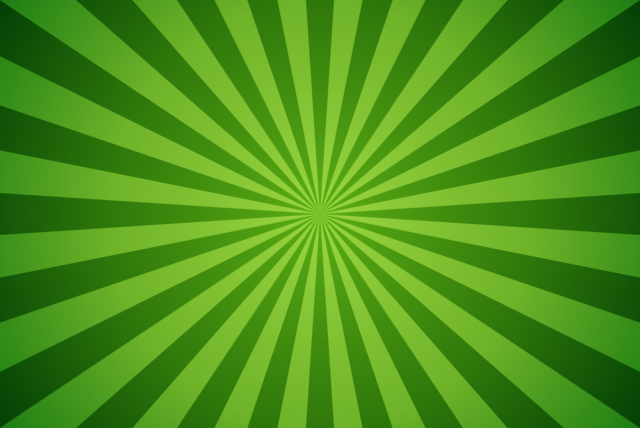
A WebGL 1 fragment shader for this background:

```glsl
precision highp float;

uniform vec2 u_resolution;

const float RAY_COUNT = 24.0;
const float EDGE_SOFTNESS = 0.002;
const float MID_RADIUS = 0.5;
const float RIM_RADIUS = 0.9;

const vec3 LIGHT_CORE = vec3(0.61, 0.84, 0.25);
const vec3 LIGHT_MID = vec3(0.43, 0.70, 0.16);
const vec3 LIGHT_RIM = vec3(0.11, 0.49, 0.07);
const vec3 DARK_CORE = vec3(0.36, 0.68, 0.08);
const vec3 DARK_MID = vec3(0.18, 0.47, 0.04);
const vec3 DARK_RIM = vec3(0.01, 0.25, 0.02);

// Three-stop radial gradient
vec3 radialGradient(vec3 core, vec3 mid, vec3 rim, float radius) {
    float inner = clamp(radius / MID_RADIUS, 0.0, 1.0);
    float outer = clamp((radius - MID_RADIUS) / (RIM_RADIUS - MID_RADIUS), 0.0, 1.0);
    return mix(mix(core, mid, inner), rim, outer);
}

// Coverage of the light rays; dark rays lie on both axes
float lightRays(vec2 p, float radius, float softness) {
    float angle = atan(p.y, p.x);
    float edgeDistance = -cos(angle * RAY_COUNT) * radius / RAY_COUNT;
    return smoothstep(-softness, softness, edgeDistance);
}

void main() {
    // Centred coordinates in canvas heights
    vec2 p = (gl_FragCoord.xy - 0.5 * u_resolution) / u_resolution.y + 0.00001;
    float radius = length(p);
    float softness = max(EDGE_SOFTNESS, 0.7 / u_resolution.y);

    vec3 light = radialGradient(LIGHT_CORE, LIGHT_MID, LIGHT_RIM, radius);
    vec3 dark = radialGradient(DARK_CORE, DARK_MID, DARK_RIM, radius);
    vec3 color = mix(dark, light, lightRays(p, radius, softness));

    gl_FragColor = vec4(color, 1.0);
}
```
